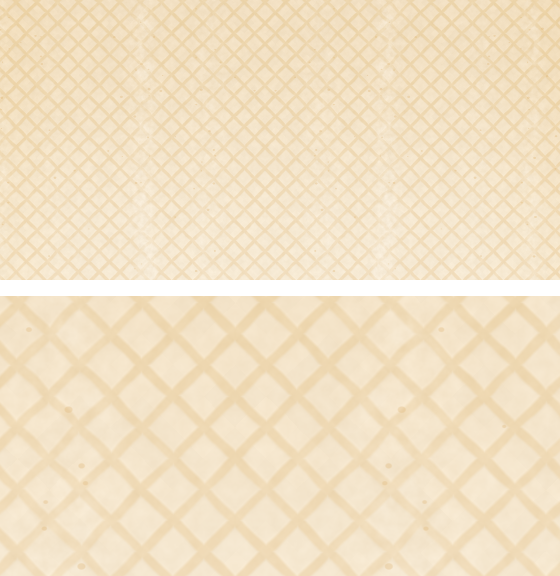
Top, the full canvas; bottom, a detail of the centre.
Write a WebGL 1 fragment shader that draws this texture.

```glsl
precision highp float;
// Pale wafer sheet: a diagonal lattice of soft tan grooves around cream diamonds, with worn bands.
uniform vec2 u_resolution;

const float PITCH = 2.0 / 27.0;               // diamond width: 27 across, 13.5 down
const vec2 CENTRE = vec2(0.9466, 0.5104);     // middle of one diamond on the mirror axis
const float GROOVE = 0.105;                   // half width of a groove, in lattice steps

const vec3 CREAM_TOP = vec3(0.950, 0.880, 0.765);
const vec3 CREAM_LOW = vec3(0.967, 0.918, 0.832);
const vec3 TAN_TOP = vec3(0.922, 0.826, 0.655);
const vec3 TAN_LOW = vec3(0.943, 0.860, 0.725);
const vec3 FLOUR = vec3(0.975, 0.935, 0.870);
const vec3 TOAST = vec3(0.880, 0.730, 0.500);

float hash(vec2 p) {
  vec3 q = fract(p.xyx * vec3(0.1031, 0.1030, 0.0973));
  q += dot(q, q.yzx + 33.33);
  return fract((q.x + q.y) * q.z);
}

vec2 gradient(vec2 cell) {
  float angle = 6.2832 * hash(cell);
  return vec2(cos(angle), sin(angle));
}

// Gradient noise, roughly -0.7 to 0.7
float noise(vec2 p) {
  vec2 i = floor(p), f = fract(p);
  vec2 u = f * f * f * (f * (f * 6.0 - 15.0) + 10.0);
  vec2 e = vec2(1.0, 0.0);
  float low = mix(dot(gradient(i), f), dot(gradient(i + e), f - e), u.x);
  float high = mix(dot(gradient(i + e.yx), f - e.yx), dot(gradient(i + 1.0), f - 1.0), u.x);
  return mix(low, high, u.y);
}

float fbm(vec2 p) {
  float sum = 0.0, amp = 0.6;
  for (int i = 0; i < 4; i++) {
    sum += amp * noise(p);
    p = p * 2.03 + 17.3;
    amp *= 0.5;
  }
  return sum;
}

// Soft vertical band of weight 1 at the given distance from the axis
float band(float x, float at, float width) {
  float d = (x - at) / width;
  return exp(-d * d);
}

// Groove cover for signed distances s to the two line families
vec2 grooves(vec2 s, float width, float blur) {
  return 1.0 - smoothstep(width - blur, width + blur, abs(s));
}

// Sparse round crumbs, one at most per grid cell
float crumbs(vec2 p, float density, float blur) {
  vec2 id = floor(p);
  vec2 offset = 0.3 + 0.4 * vec2(hash(id + 3.1), hash(id + 8.7));
  float radius = mix(0.08, 0.22, hash(id + 5.3));
  float dist = length((fract(p) - offset) * vec2(1.0, 1.25));
  return step(hash(id + 1.9), density) * (1.0 - smoothstep(radius - blur, radius + blur, dist));
}

void main() {
  vec2 uv = gl_FragCoord.xy / u_resolution.y;
  float pixel = 1.0 / u_resolution.y;

  // Wear is mirrored about the axis and gathers in vertical bands
  vec2 m = vec2(abs(uv.x - CENTRE.x), uv.y) + 4.0;
  float x = m.x - 4.0 + 0.04 * noise(m * 6.0);
  float wear = band(x, 0.434, 0.045) + 0.7 * band(x, 0.95, 0.04)
             + 0.5 * band(x, 0.2, 0.06) + 0.3 * band(x, 0.76, 0.04);
  float mottle = fbm(m * 15.0);
  float grain = fbm(m * 55.0 + 9.0);

  // Two diagonal line families, gently wobbled
  vec2 wobble = vec2(noise(m * 24.0), noise(m * 24.0 + 31.0)) * (0.04 + 0.08 * wear);
  vec2 q = (uv - CENTRE) / PITCH;
  vec2 diagonal = vec2(q.x + q.y, q.x - q.y) + wobble;
  vec2 s = fract(diagonal) - 0.5;
  float blur = max(0.045, 0.75 * pixel * 1.414 / PITCH);
  vec2 cover = grooves(s, GROOVE + 0.04 * mottle, blur);
  float groove = max(cover.x, cover.y) * clamp(0.9 + 0.5 * mottle - 0.3 * wear, 0.3, 1.0);

  // Raised cells, shaded from toasted top to floury bottom
  float rise = smoothstep(0.0, 1.0, 1.0 - uv.y + 0.12 * mottle);
  vec3 cream = mix(CREAM_TOP, CREAM_LOW, rise);
  cream += 0.012 * (hash(floor(diagonal) + 40.0) - 0.5);
  vec3 color = mix(cream, mix(TAN_TOP, TAN_LOW, rise), groove);

  // Faint light on upper groove edges, shadow on lower ones
  vec2 rim = grooves(abs(s) - GROOVE - 0.03, 0.025, blur) * sign(s) * vec2(1.0, -1.0);
  color += 0.007 * (rim.x + rim.y);

  // Pale dusting, surface grain and toasted crumbs
  float dust = smoothstep(0.05, 0.4, mottle + 0.25 * wear * (1.2 - uv.y));
  color = mix(color, FLOUR, 0.45 * dust * min(wear + 0.15, 1.0));
  color += vec3(0.018, 0.025, 0.036) * grain * (1.0 + 0.9 * wear);
  float spots = crumbs(m * 42.0, 0.015 + 0.12 * wear, max(0.05, 42.0 * pixel * 0.6));
  color = mix(color, TOAST, 0.38 * spots);

  // Slightly warmer toward the left and right ends
  float ends = smoothstep(0.65, 1.05, abs(uv.x - 1.0));
  color -= vec3(0.002, 0.010, 0.026) * ends;

  gl_FragColor = vec4(clamp(color, 0.0, 1.0), 1.0);
}
```
